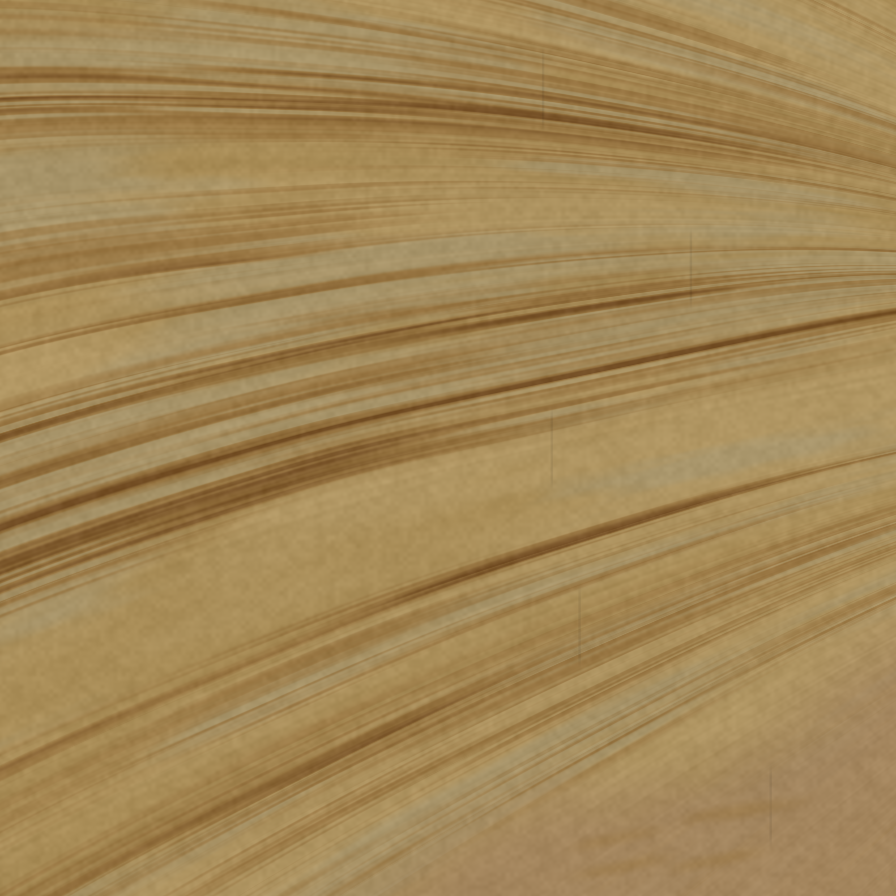
Give the GLSL for this texture, as a Shadertoy shader.

```glsl
#define GOLD vec3(0.692, 0.588, 0.385)
#define OCHRE vec3(0.660, 0.550, 0.338)
#define PALE vec3(0.662, 0.592, 0.430)
#define PINK vec3(0.635, 0.515, 0.365)
#define BROWN vec3(0.595, 0.460, 0.255)
#define UMBER vec3(0.430, 0.280, 0.120)
#define FAN 0.61
#define ARCH 0.14
#define GRAIN 0.03
#define BANDS 11

// Bands of dark laminae: level at left edge, half width, strength, fade-out x
const vec4 bands[BANDS] = vec4[](
    vec4(0.930, 0.010, 0.45, 1.2),
    vec4(0.882, 0.030, 0.85, 0.9),
    vec4(0.830, 0.009, 0.65, 0.5),
    vec4(0.660, 0.008, 0.40, 0.7),
    vec4(0.600, 0.009, 0.75, 1.3),
    vec4(0.510, 0.017, 1.00, 1.0),
    vec4(0.450, 0.016, 0.50, 0.6),
    vec4(0.405, 0.007, 0.90, 1.2),
    vec4(0.345, 0.028, 0.90, 0.8),
    vec4(0.134, 0.014, 0.65, 1.3),
    vec4(-0.050, 0.050, 0.55, 1.0));

float hash(vec2 p) {
    return fract(sin(dot(p, vec2(127.1, 311.7))) * 43758.5453);
}

float noise(vec2 p) {
    vec2 i = floor(p), f = fract(p);
    f = f * f * (3.0 - 2.0 * f);
    return mix(mix(hash(i), hash(i + vec2(1, 0)), f.x),
               mix(hash(i + vec2(0, 1)), hash(i + vec2(1, 1)), f.x), f.y);
}

float fbm(vec2 p) {
    float sum = 0.0, amp = 0.5;
    for (int i = 0; i < 4; i++) {
        sum += amp * noise(p);
        p = p * 2.03 + 17.3;
        amp *= 0.5;
    }
    return sum / 0.9375;
}

// Level of the arched, converging bed through p, measured at the left edge
float bedLevel(vec2 p) {
    float spread = 1.0 - FAN * p.x;
    float v = (p.y - 0.58 * p.x + ARCH * p.x * p.x) / spread;
    float bulge = (v - 0.6) / 0.25;
    v -= 0.055 * p.x / spread * exp(-bulge * bulge);
    return v + 0.014 * (noise(p * vec2(3.0, 4.0)) - 0.5);
}

// Stretched noise across the beds, fading to its mean where too fine to show
float laminae(float x, float v, float freq, float pixel) {
    float n = noise(vec2(x * 3.0 + freq, v * freq));
    return mix(n, 0.5, smoothstep(0.45, 1.3, pixel * freq));
}

// Thin continuous seams along the middle contour of stretched noise
float seams(float x, float v, float freq, float pixel) {
    float d = abs(noise(vec2(x * 1.3 + freq, v * freq)) - 0.5);
    float width = 0.07 + 0.9 * pixel * freq;
    return (1.0 - smoothstep(0.0, width, d)) * 0.12 / (0.05 + width);
}

void mainImage(out vec4 fragColor, in vec2 fragCoord) {
    vec2 p = fragCoord / iResolution.xy;
    float v = bedLevel(p);
    float pixel = 1.0 / (iResolution.y * (1.0 - FAN * p.x));

    // Broad tints
    float broad = fbm(vec2(p.x * 2.0, v * 9.0));
    float cloud = fbm(p * vec2(3.0, 5.0) + 40.0);
    vec3 col = mix(OCHRE, GOLD, smoothstep(0.32, 0.58, broad));
    float pale = fbm(vec2(p.x * 2.5 + 9.0, v * 14.0));
    pale += 0.14 * (p.y - 0.5) - 0.12 * (p.x - 0.5);
    col = mix(col, PALE, 0.85 * smoothstep(0.45, 0.70, pale));
    float corner = p.x * 0.65 - p.y * 1.6 + 0.4 * (cloud - 0.5);
    float pink = smoothstep(0.10, 0.40, corner);
    col = mix(col, PINK, 0.9 * pink);

    // Fine laminae and seams
    float coarse = laminae(p.x, v, 70.0, pixel);
    float medium = laminae(p.x, v, 140.0, pixel);
    float fine = laminae(p.x, v, 250.0, pixel);
    float lam = smoothstep(0.3, 0.75, 0.34 * coarse + 0.36 * medium + 0.3 * fine);
    float seam = max(seams(p.x, v, 48.0, pixel), 0.8 * seams(p.x, v, 85.0, pixel));

    // Dark bands, sharper below, swelling and thinning along their length
    float dark = 0.0;
    for (int i = 0; i < BANDS; i++) {
        vec4 b = bands[i];
        float d = (v - b.x) / b.y;
        d *= d < 0.0 ? 1.7 : 0.9;
        float swell = 0.65 + 0.5 * noise(vec2(p.x * 3.0 + float(i) * 7.0, 3.0));
        float fade = 1.0 - 0.85 * smoothstep(b.w - 0.25, b.w + 0.3, p.x);
        dark = max(dark, b.z * swell * fade * exp(-d * d));
    }
    dark *= 0.16 + 0.62 * lam + 0.5 * seam;

    // Scattered weak streaks, quiet in the smooth middle bed
    float quiet = smoothstep(0.15, 0.18, v) * (1.0 - smoothstep(0.27, 0.31, v));
    float calm = (1.0 - 0.85 * quiet) * (1.0 - 0.6 * pink);
    float streak = smoothstep(0.42, 0.75, noise(vec2(p.x * 1.6 + 5.0, v * 15.0)));
    dark += ((0.07 + 0.24 * streak) * lam + (0.04 + 0.13 * streak) * seam) * calm;
    col = mix(col, BROWN, smoothstep(0.03, 0.42, dark));
    col = mix(col, UMBER, 0.9 * smoothstep(0.30, 1.0, dark));
    col += 0.04 * (medium - 0.5) * calm;

    // Short rusty flecks and faint upright cracks
    for (int i = 0; i < 5; i++) {
        float k = float(i);
        vec2 d = p - vec2(0.62 + 0.3 * hash(vec2(k, 1.0)), 0.02 + 0.08 * hash(vec2(k, 2.0)));
        d.y -= 0.2 * d.x;
        float fleck = (1.0 - smoothstep(0.02, 0.07, abs(d.x))) * (1.0 - smoothstep(0.0, 0.012, abs(d.y)));
        col = mix(col, BROWN, 0.7 * fleck * cloud);
        vec2 crack = p - vec2(0.6 + 0.3 * hash(vec2(k, 5.0)), 0.1 + 0.2 * k);
        float line = 1.0 - smoothstep(0.0005, 0.0022, abs(crack.x));
        col *= 1.0 - 0.07 * line * (1.0 - smoothstep(0.03, 0.05, abs(crack.y)));
    }

    // Soft mottling and stone grain
    col *= 1.0 + 0.04 * (cloud - 0.5);
    col += GRAIN * (noise(p * 210.0) + noise(p * 95.0) - 1.0);
    fragColor = vec4(clamp(col, 0.0, 1.0), 1.0);
}
```
